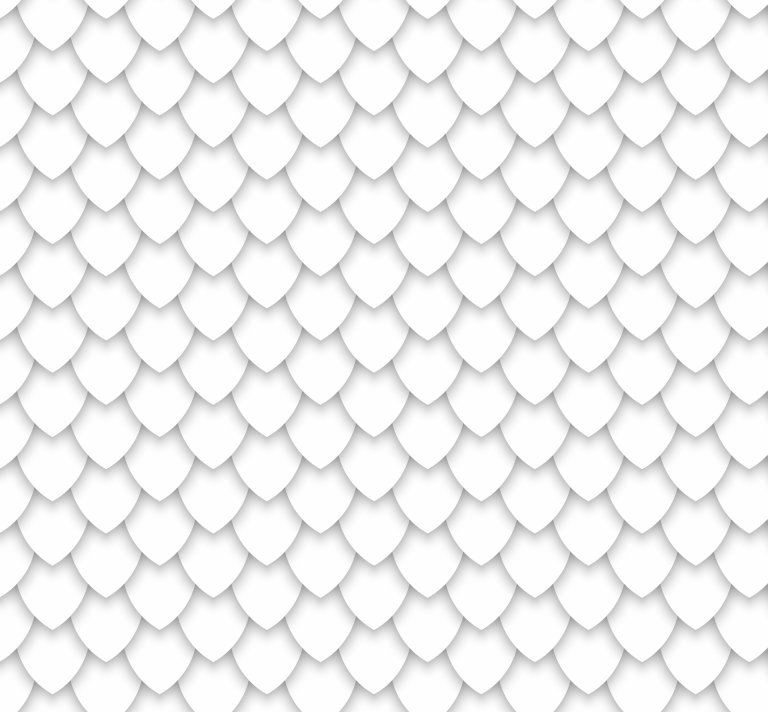
Write a WebGL 2 fragment shader that draws this pattern.

```glsl
#version 300 es
precision highp float;
// Overlapping white pointed scales, each casting a soft grey shadow on those below.

uniform vec2 u_resolution;
out vec4 fragColor;

// Signed distance to an upright pointed lens: two circles offset sideways
float lensDistance(vec2 p, float radius, float offset) {
    p = abs(p);
    float halfHeight = sqrt(radius * radius - offset * offset);
    return (p.y - halfHeight) * offset > p.x * halfHeight
        ? length(p - vec2(0.0, halfHeight))
        : length(p + vec2(offset, 0.0)) - radius;
}

void main() {
    // One unit is half the spacing between columns
    float unitsAcross = 14.328;
    float pixel = unitsAcross / u_resolution.x;
    vec2 p = gl_FragCoord.xy * pixel - vec2(0.98, 0.33);

    float rowStep = 0.6;
    float baseRow = floor(p.y / rowStep);
    float shade = 0.995;

    // Paint rows upward, so that higher scales lie on top
    for (int k = -1; k <= 1; k++) {
        float row = baseRow + float(k);
        // Odd rows shift by half a column spacing
        float x = mod(p.x + mod(row, 2.0) + 1.0, 2.0) - 1.0;
        float y = p.y - row * rowStep;
        float d = lensDistance(vec2(x, y - 1.197), 1.368, 0.662);

        // Soft shadow outside the edge, then the scale itself
        float fade = clamp(1.0 - d / 0.33, 0.0, 1.0);
        shade *= 1.0 - 0.24 * fade * fade;
        shade = mix(0.995, shade, smoothstep(-0.7 * pixel, 0.7 * pixel, d));
    }

    fragColor = vec4(vec3(shade), 1.0);
}
```
